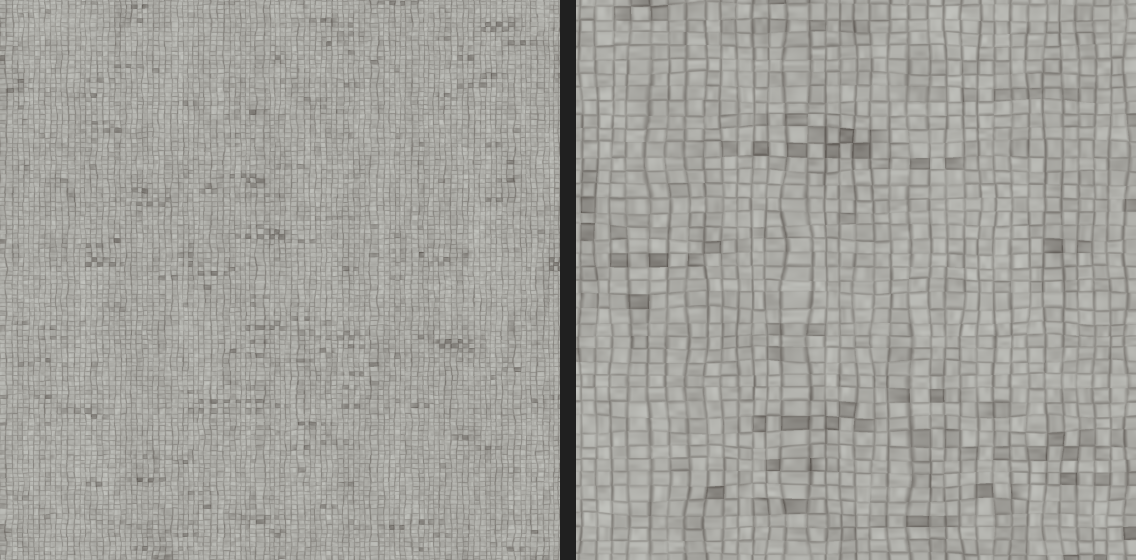
Left: the whole. Right: its middle third, enlarged.
Write a WebGL 1 fragment shader that draws this texture.

```glsl
precision highp float;
// Grey linen-like plain weave: upright warp floats and thinner weft dashes in a
// checker, with dark grooves between the warps. Noise stretched along each
// thread adds streaks and slubs; each pixel averages a small grid of samples.

uniform vec2 u_resolution;

const vec2 THREADS = vec2(98.0, 122.0);   // warp and weft threads per canvas
const vec3 DARK_YARN = vec3(0.53, 0.52, 0.50);
const vec3 LIGHT_YARN = vec3(0.69, 0.69, 0.67);
const float BASE_TONE = 1.06;             // 0 is dark yarn, 1 is light yarn
const float GROOVE_DEPTH = 0.95;          // between warps, upright
const float CREASE_DEPTH = 0.62;          // between wefts, level
const float WARP_DIP = 0.35;
const float WEFT_SHADE = 0.1;
const float SLUB_DEPTH = 0.95;
const float BAND_DEPTH = 0.2;
const float STREAK_DEPTH = 0.26;
const float CELL_VARIATION = 0.24;
const float FIBRE_VARIATION = 0.46;
const float SPACING_VARIATION = 0.75;     // uneven thread widths, in threads
const float WOBBLE = 0.2;                 // thread wander, in threads
const int SAMPLES = 3;                    // per pixel side

float hash(vec2 p) {
  vec3 q = fract(vec3(p.xyx) * 0.1031);
  q += dot(q, q.yzx + 33.33);
  return fract((q.x + q.y) * q.z);
}

float noise(vec2 p) {
  vec2 i = floor(p);
  vec2 f = fract(p);
  f = f * f * (3.0 - 2.0 * f);
  return mix(mix(hash(i), hash(i + vec2(1.0, 0.0)), f.x),
             mix(hash(i + vec2(0.0, 1.0)), hash(i + 1.0), f.x), f.y);
}

// Noise that changes along one thread and is unrelated to its neighbours.
float threadNoise(float thread, float along) {
  return noise(vec2(along, thread * 3.0 + 0.5));
}

// Dark stretches along one thread, slightly gathered by the cluster value.
float slub(float thread, float along, float cluster) {
  float n = threadNoise(thread, along) + 0.3 * (cluster - 0.5);
  return smoothstep(0.66, 0.98, n);
}

float weaveTone(vec2 p) {
  // Uneven spacing, then wander along each thread.
  vec2 g = p * THREADS;
  g += SPACING_VARIATION * (vec2(noise(vec2(g.x * 0.45, 3.5)),
                                 noise(vec2(g.y * 0.45, 8.5))) - 0.5);
  g += WOBBLE * (vec2(noise(g * vec2(0.8, 0.3)),
                      noise(g.yx * vec2(0.8, 0.3) + 57.0)) - 0.5) * 2.0;
  vec2 cell = floor(g);
  vec2 f = g - cell - 0.5;
  bool warpOnTop = mod(cell.x + cell.y, 2.0) < 0.5;

  // Grooves run upright past every cell; creases only bound the weft dashes.
  float grooveEdge = warpOnTop ? 0.27 : 0.36;
  float groove = smoothstep(grooveEdge, 0.52, abs(f.x));
  float grooveLine = floor(g.x + 0.5);
  groove *= 0.3 + 0.8 * threadNoise(grooveLine + 900.0, p.y * 34.0)
          + 0.5 * hash(vec2(grooveLine, cell.y) + 71.0);
  float creaseEdge = warpOnTop ? 0.4 : 0.22 + 0.12 * hash(cell + 19.0);
  float crease = smoothstep(creaseEdge, 0.52, abs(f.y));
  float creaseLine = floor(g.y + 0.5);
  crease *= 0.3 + 1.3 * hash(vec2(cell.x, creaseLine) + 37.0);

  // Yarn colour along the visible thread.
  float cluster = noise(p * vec2(11.0, 18.0) + 5.0);
  float warpSlub = 0.45 * slub(cell.x + 300.0, p.y * 26.0, cluster);
  float weftSlub = slub(cell.y + 700.0, p.x * 24.0, cluster);
  float dark = warpOnTop ? warpSlub + 0.12 * weftSlub
                         : weftSlub + 0.35 * warpSlub;
  float warpStreak = threadNoise(cell.x + 100.0, p.y * 14.0) - 0.5;
  float weftStreak = threadNoise(cell.y + 500.0, p.x * 18.0) - 0.5;
  float streak = warpOnTop ? warpStreak + 0.2 * weftStreak
                           : weftStreak + 0.5 * warpStreak;
  float band = noise(vec2(p.x * 34.0, p.y * 6.0) + 31.0) - 0.5;
  vec2 fibreScale = warpOnTop ? vec2(3.0, 1.4) : vec2(1.6, 3.0);
  float fibre = noise(g * fibreScale + 11.0) - 0.5;

  // Combine yarn shade with the relief of the weave.
  float tone = BASE_TONE + CELL_VARIATION * (hash(cell + 41.0) - 0.5);
  tone += FIBRE_VARIATION * fibre + BAND_DEPTH * band + STREAK_DEPTH * streak;
  tone -= warpOnTop ? WARP_DIP * f.y * f.y : WEFT_SHADE;
  tone -= max(GROOVE_DEPTH * groove, CREASE_DEPTH * crease);
  return tone - SLUB_DEPTH * dark;
}

void main() {
  float tone = 0.0;
  for (int y = 0; y < SAMPLES; y++) {
    for (int x = 0; x < SAMPLES; x++) {
      vec2 offset = (vec2(float(x), float(y)) + 0.5) / float(SAMPLES) - 0.5;
      tone += weaveTone((gl_FragCoord.xy + offset) / u_resolution.y);
    }
  }
  tone /= float(SAMPLES * SAMPLES);
  gl_FragColor = vec4(mix(DARK_YARN, LIGHT_YARN, tone), 1.0);
}
```
